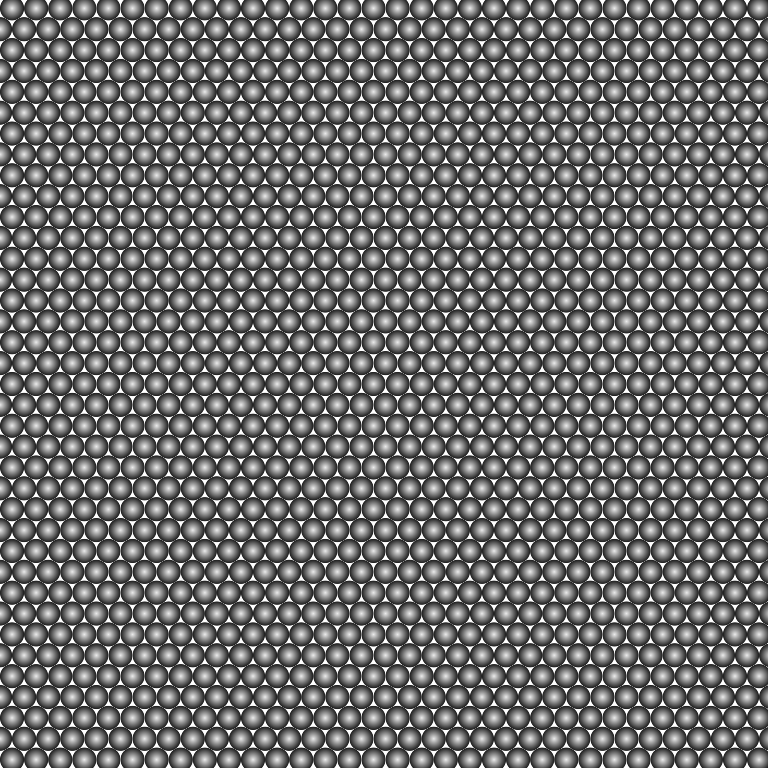
A WebGL 1 fragment shader for this pattern:

```glsl
precision highp float;
// Hexagonally packed grey balls with radial shading on a white ground.

uniform vec2 u_resolution;

const float COLUMNS = 31.87;       // ball pitches across the canvas
const float RADIUS = 0.5;          // in pitches; 0.5 makes neighbours touch
const float CENTRE_GREY = 0.92;    // highlight in the middle of a ball
const float RIM_GREY = 0.10;       // shade at the edge of a ball
const float GROUND_GREY = 1.0;     // gaps between balls
const float EDGE_SOFTNESS = 1.1;   // width of the smoothed edge, in pixels
const vec2 LATTICE = vec2(1.0, 1.7320508);  // one cell holds two rows

// Distance to the nearest point of a rectangular lattice through the origin.
float latticeDistance(vec2 p) {
  return length(p - LATTICE * floor(p / LATTICE + 0.5));
}

// Two interleaved rectangular lattices form the hexagonal packing.
float nearestBall(vec2 p) {
  float evenRows = latticeDistance(p - vec2(0.5, 0.0));
  float oddRows = latticeDistance(p - vec2(0.0, 0.5 * LATTICE.y));
  return min(evenRows, oddRows);
}

void main() {
  // Measured in pitches, from the left edge and the middle height.
  float scale = COLUMNS / u_resolution.x;
  vec2 p = (gl_FragCoord.xy - vec2(0.0, 0.5 * u_resolution.y)) * scale;

  // Linear shading from highlight to rim.
  float d = nearestBall(p);
  float ball = mix(CENTRE_GREY, RIM_GREY, min(d / RADIUS, 1.0));

  // Smoothed outline against the ground.
  float halfEdge = 0.5 * EDGE_SOFTNESS * scale;
  float outside = smoothstep(RADIUS - halfEdge, RADIUS + halfEdge, d);
  gl_FragColor = vec4(vec3(mix(ball, GROUND_GREY, outside)), 1.0);
}
```
